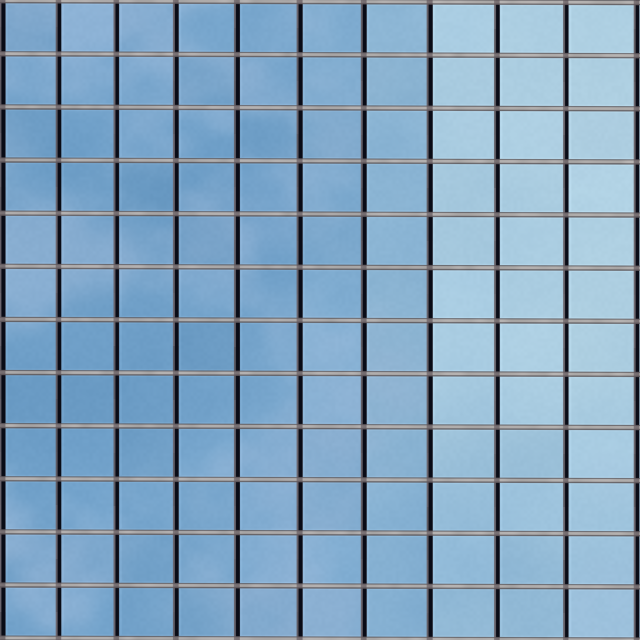
Write a WebGL 2 fragment shader that draws this texture.

```glsl
#version 300 es
precision highp float;

uniform vec2 u_resolution;
out vec4 fragColor;

const float FIRST_MULLION = 0.004;
const float COLUMN_WIDTH = 0.0866;
const float COLUMN_GROWTH = 0.00125;
const float FIRST_RAIL = 0.0015;
const float ROW_HEIGHT = 0.083;
const float RAIL_TILT = 0.003;

const vec3 DEEP_SKY = vec3(0.37, 0.57, 0.74);
const vec3 MID_SKY = vec3(0.47, 0.65, 0.80);
const vec3 PALE_SKY = vec3(0.69, 0.82, 0.89);
const vec3 HAZE = vec3(0.60, 0.71, 0.84);
const vec3 GAP_BLACK = vec3(0.035, 0.045, 0.085);
const vec3 FRAME_BROWN = vec3(0.38, 0.34, 0.36);
const vec3 RAIL_LIGHT = vec3(0.69, 0.67, 0.66);
const vec3 RAIL_SHADE = vec3(0.40, 0.38, 0.39);

float hash(vec2 p) {
  vec3 q = fract(vec3(p.xyx) * 0.1031);
  q += dot(q, q.yzx + 33.33);
  return fract((q.x + q.y) * q.z);
}

float noise(vec2 p) {
  vec2 i = floor(p);
  vec2 f = fract(p);
  f = f * f * (3.0 - 2.0 * f);
  float low = mix(hash(i), hash(i + vec2(1, 0)), f.x);
  float high = mix(hash(i + vec2(0, 1)), hash(i + vec2(1, 1)), f.x);
  return mix(low, high, f.y);
}

float fbm(vec2 p) {
  float sum = 0.0;
  float gain = 0.5;
  for (int i = 0; i < 4; i++) {
    sum += gain * noise(p);
    p = p * 2.03 + 17.0;
    gain *= 0.5;
  }
  return sum / 0.9375;
}

// Soft coverage of the interval lo..hi
float band(float d, float lo, float hi, float soft) {
  return smoothstep(lo - soft, lo + soft, d) * (1.0 - smoothstep(hi - soft, hi + soft, d));
}

// Columns widen steadily toward the right
float mullionPosition(float i) {
  return FIRST_MULLION + COLUMN_WIDTH * i + COLUMN_GROWTH * i * i;
}

float columnAt(float x) {
  float root = COLUMN_WIDTH * COLUMN_WIDTH + 4.0 * COLUMN_GROWTH * (x - FIRST_MULLION);
  return (sqrt(max(root, 0.0)) - COLUMN_WIDTH) / (2.0 * COLUMN_GROWTH);
}

// Reflected sky, shifted a little from pane to pane
vec3 glassColor(vec2 uv, vec2 pane) {
  float tint = hash(pane + 40.0) - 0.5;
  float columnTint = hash(vec2(pane.x, 7.0)) - 0.5;
  float cloud = fbm(uv * vec2(4.0, 5.0) + 0.25 * tint + 3.0) - 0.5;
  float glow = smoothstep(4.0, 9.0, pane.x + 0.25 * uv.x);
  glow += 0.17 * band(pane.x, 6.5, 7.5, 0.2);
  glow *= mix(0.55, 1.0, smoothstep(0.05, 0.5, uv.y));
  float shade = length((uv - vec2(0.40, 0.68)) * vec2(1.0, 1.3));
  float deep = 0.55 * exp(-shade * shade * 22.0) + 0.45 * smoothstep(0.5, 0.0, uv.x);
  vec3 color = mix(MID_SKY, DEEP_SKY, clamp(deep - 0.9 * cloud, 0.0, 1.0));
  color = mix(color, PALE_SKY, clamp(glow + 0.35 * cloud, 0.0, 1.0));
  float haze = smoothstep(0.0, 0.25, cloud) * 0.45;
  color = mix(color, HAZE, haze * (1.0 - 0.6 * glow));
  return color + 0.025 * tint + 0.025 * columnTint;
}

void main() {
  vec2 uv = gl_FragCoord.xy / u_resolution;
  float soft = max(0.75 / min(u_resolution.x, u_resolution.y), 0.0008);

  // Cell and signed offsets from the nearest mullion and rail
  float column = columnAt(uv.x);
  float row = (uv.y + RAIL_TILT * (uv.x - 0.5) - FIRST_RAIL) / ROW_HEIGHT;
  vec2 pane = floor(vec2(column, row));
  float mullion = round(column);
  float dx = uv.x - mullionPosition(mullion);
  float dy = (row - round(row)) * ROW_HEIGHT;

  // Glass with a faint bright rim and fine grain
  vec3 color = glassColor(uv, pane);
  float rim = max(band(dx, 0.005, 0.008, 0.0015), band(abs(dy), 0.004, 0.006, 0.0015));
  color += 0.035 * rim + 0.015 * (noise(uv * 190.0) - 0.5);

  // Mullions: brown edge beside a dark gap of varying width
  float gapEdge = 0.0034 + 0.0014 * hash(vec2(mullion, 3.0));
  float wear = 0.9 + 0.2 * hash(vec2(mullion, round(row)));
  float edge = band(dx, -0.0048, gapEdge, soft);
  float gap = band(dx, -0.0018, gapEdge, soft);
  color = mix(color, FRAME_BROWN * wear, 0.9 * edge);
  color = mix(color, GAP_BLACK, gap);

  // Rails: pale core between shaded lips, darker at the joints
  float rail = band(dy, -0.0042, 0.0040, soft);
  float core = band(dy, -0.0020, 0.0024, soft);
  vec3 railColor = mix(RAIL_SHADE, RAIL_LIGHT, core);
  railColor *= 0.95 + 0.1 * noise(vec2(uv.x * 60.0, round(row) * 5.0));
  railColor = mix(railColor, FRAME_BROWN, 0.65 * edge);
  color = mix(color, railColor, 0.95 * rail);

  fragColor = vec4(clamp(color, 0.0, 1.0), 1.0);
}
```
